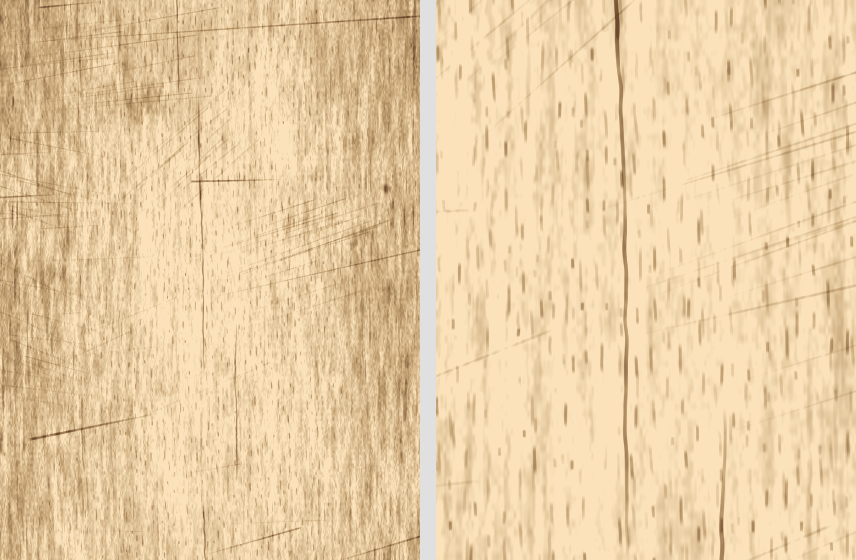
Left: the whole. Right: its middle third, enlarged.
Give the GLSL for this texture, as a Shadertoy shader.

```glsl
#define DARK_WOOD vec3(0.50, 0.37, 0.25)
#define MID_WOOD vec3(0.76, 0.63, 0.45)
#define PALE_WOOD vec3(1.00, 0.905, 0.75)
#define BASE_SHADE 0.033
#define EDGE_SHADE 0.11
#define FIBRE_CONTRAST 0.30
#define HAIR_SHADE 0.12
#define FLECK_GRID vec2(76.0, 25.0)
#define FLECK_DENSITY 0.72
#define FLECK_SHADE 0.27
#define CRACK_SHADE 0.46
#define SCRATCH_SHADE 0.32

float hash(vec2 p) {
    return fract(sin(dot(p, vec2(127.1, 311.7))) * 43758.5453);
}

float noise(vec2 p) {
    vec2 i = floor(p), f = fract(p);
    f = f * f * (3.0 - 2.0 * f);
    return mix(mix(hash(i), hash(i + vec2(1, 0)), f.x),
               mix(hash(i + vec2(0, 1)), hash(i + vec2(1, 1)), f.x), f.y);
}

float fbm(vec2 p) {
    float sum = 0.0, amp = 0.53;
    for (int i = 0; i < 4; i++) {
        sum += amp * noise(p);
        p = p * 2.03 + 17.3;
        amp *= 0.5;
    }
    return sum;
}

// Soft coverage of a stroke, at least about one pixel wide
float stroke(float d, float halfWidth) {
    float px = 0.8 / iResolution.x;
    return 1.0 - smoothstep(halfWidth - px, halfWidth + px, d);
}

// Short pore marks running with the grain
float flecks(vec2 p, float seed) {
    vec2 q = p * FLECK_GRID;
    float column = floor(q.x);
    q.y += 9.0 * hash(vec2(column, seed));
    vec2 id = vec2(column, floor(q.y)) + seed;
    vec2 local = (fract(q) - 0.5) / FLECK_GRID;
    local.x -= (hash(id + 3.1) - 0.5) * 0.008 - local.y * 0.10 * (hash(id + 8.4) - 0.3);
    float halfLength = mix(0.004, 0.017, hash(id + 5.7));
    float along = abs(local.y) / halfLength;
    float strength = step(hash(id), FLECK_DENSITY) * mix(0.25, 1.0, hash(id + 9.2));
    return strength * smoothstep(1.0, 0.4, along) * stroke(abs(local.x), 0.0012);
}

// Wandering vertical split between two heights
float crack(vec2 p, float x, float low, float high, float lean) {
    float t = (p.y - low) / (high - low);
    float wander = 0.010 * (noise(vec2(p.y * 9.0, x * 90.0)) - 0.5) + lean * (0.5 - t);
    wander += 0.0025 * (noise(vec2(p.y * 55.0, x * 70.0)) - 0.5);
    float ends = smoothstep(0.0, 0.12, t) * smoothstep(1.0, 0.88, t);
    float strength = 0.4 + 0.6 * noise(vec2(p.y * 30.0, x * 50.0));
    return ends * strength * stroke(abs(p.x - x - wander), 0.0008 + 0.0009 * strength);
}

// Straight cut, deep at a and fading out at b
float scratch(vec2 p, vec2 a, vec2 b, float halfWidth) {
    vec2 ab = b - a;
    float t = clamp(dot(p - a, ab) / dot(ab, ab), 0.0, 1.0);
    float depth = smoothstep(0.0, 0.04, t) * (1.0 - t * t) * (0.55 + 0.6 * noise(p * 75.0));
    return depth * stroke(length(p - a - ab * t), halfWidth * (1.0 - 0.5 * t));
}

// Group of nearly parallel fine cuts
float scratchBundle(vec2 p, vec2 centre, vec2 spread, float angle, float fan, float reach) {
    float sum = 0.0;
    for (int i = 0; i < 14; i++) {
        vec2 id = vec2(float(i) * 1.7, centre.x * 31.0 + centre.y * 7.0);
        vec2 mid = centre + spread * (vec2(hash(id), hash(id + 4.3)) - 0.5);
        float turn = angle + fan * (hash(id + 7.9) - 0.5);
        vec2 arm = vec2(cos(turn), sin(turn)) * reach * mix(0.25, 0.6, hash(id + 2.6));
        sum += scratch(p, mid + arm, mid - arm, 0.0012) * mix(0.35, 1.0, hash(id + 6.1));
    }
    return min(sum, 1.3);
}

// Patch with a ragged, speckled border
float stain(vec2 p, vec2 centre, float radius) {
    float d = length((p - centre) * vec2(1.0, 1.25)) / radius;
    return smoothstep(1.2, 0.2, d + 1.4 * (fbm(p * 45.0) - 0.5));
}

vec3 woodColour(float tone) {
    vec3 lower = mix(DARK_WOOD, MID_WOOD, (tone - 0.50) / 0.26);
    vec3 upper = mix(MID_WOOD, PALE_WOOD, (tone - 0.76) / 0.24);
    return tone < 0.76 ? lower : upper;
}

void mainImage(out vec4 fragColor, in vec2 fragCoord) {
    vec2 p = fragCoord / iResolution.x;
    vec2 g = p + vec2(0.012 * (noise(p * vec2(3.0, 2.2)) - 0.5), 0.0);

    // Broad light and growth bands
    float side = abs(p.x - 0.5) * 2.0;
    float rough = 0.7 + 0.55 * side;
    float shade = BASE_SHADE + EDGE_SHADE * side * side;
    shade += 0.06 * smoothstep(0.9, 1.33, p.y) + 0.03 * smoothstep(0.25, 0.0, p.y);
    shade += 0.07 * (fbm(g * vec2(13.0, 0.7)) - 0.5);
    shade += 0.025 * (smoothstep(0.335, 0.325, g.x) + smoothstep(0.81, 0.83, g.x) - 0.4);
    shade += (0.05 + 0.16 * side) * (fbm(p * vec2(8.0, 5.0) + 5.0) - 0.5);

    // Fibres, dark hairlines and speckle
    float fibre = 0.35 * fbm(g * vec2(55.0, 6.0)) + fbm(g * vec2(125.0, 17.0) + 3.0);
    shade += FIBRE_CONTRAST * rough * (fibre - 0.675);
    float hair = smoothstep(0.60, 0.92, noise(g * vec2(190.0, 11.0) + 40.0));
    shade += HAIR_SHADE * rough * rough * hair * noise(g * vec2(30.0, 45.0)) * 1.4;
    shade += 0.12 * rough * (noise(g * vec2(390.0, 150.0)) - 0.5);
    float pores = flecks(g, 1.0) + 0.5 * flecks(g + 0.37, 23.0);
    shade += FLECK_SHADE * min(pores, 1.0) * mix(1.0, 0.6, smoothstep(0.35, 0.8, side));

    // Stains and a small knot
    float marks = stain(p, vec2(0.34, 1.09), 0.075) + stain(p, vec2(0.865, 0.77), 0.045);
    marks += 0.7 * stain(p, vec2(0.12, 0.68), 0.05) + 0.5 * stain(p, vec2(0.745, 0.917), 0.025);
    shade += 0.20 * marks * noise(g * vec2(170.0, 60.0));
    shade += 0.25 * stain(p, vec2(0.922, 0.885), 0.014);

    // Fine scratches
    float fine = scratchBundle(p, vec2(0.67, 0.71), vec2(0.10, 0.24), 0.33, 0.08, 0.40);
    fine += 0.8 * scratchBundle(p, vec2(0.11, 0.91), vec2(0.18, 0.26), 3.02, 0.45, 0.34);
    fine += 0.8 * scratchBundle(p, vec2(0.12, 0.50), vec2(0.22, 0.30), 2.85, 0.35, 0.36);
    fine += 0.9 * scratchBundle(p, vec2(0.22, 1.17), vec2(0.30, 0.22), 0.13, 0.15, 0.40);
    fine += 0.7 * scratchBundle(p, vec2(0.41, 0.94), vec2(0.20, 0.16), 0.72, 0.12, 0.36);
    fine += 0.55 * scratchBundle(p, vec2(0.45, 0.40), vec2(0.70, 0.80), 0.22, 0.50, 0.28);
    shade += 0.62 * SCRATCH_SHADE * fine;
    shade -= 0.07 * scratchBundle(p, vec2(0.68, 0.30), vec2(0.20, 0.15), 0.75, 0.25, 0.25);

    // Deep cuts
    float cuts = scratch(p, vec2(1.05, 1.298), vec2(0.05, 1.232), 0.0020);
    cuts += 1.3 * scratch(p, vec2(0.067, 0.286), vec2(0.39, 0.352), 0.0030);
    cuts += 1.3 * scratch(p, vec2(0.452, 0.901), vec2(0.68, 0.906), 0.0023);
    cuts += scratch(p, vec2(-0.02, 0.862), vec2(0.15, 0.871), 0.0022);
    cuts += 0.8 * scratch(p, vec2(1.04, 0.747), vec2(0.48, 0.620), 0.0016);
    cuts += scratch(p, vec2(0.72, 0.078), vec2(0.48, 0.010), 0.0020);
    cuts += scratch(p, vec2(1.02, 0.062), vec2(0.78, -0.01), 0.0022);
    cuts += scratch(p, vec2(0.09, 1.315), vec2(0.25, 1.330), 0.0020);
    shade += SCRATCH_SHADE * cuts;

    // Splits along the grain
    float splits = crack(p, 0.424, 1.10, 1.45, 0.012) + crack(p, 0.481, 0.42, 1.12, 0.016);
    splits += 0.8 * crack(p, 0.562, 0.18, 0.58, 0.0) + crack(p, 0.486, -0.1, 0.14, 0.006);
    splits += 0.6 * crack(p, 0.198, 0.21, 0.33, 0.006);
    shade += CRACK_SHADE * splits;

    fragColor = vec4(woodColour(clamp(1.0 - shade, 0.42, 0.985)), 1.0);
}
```
